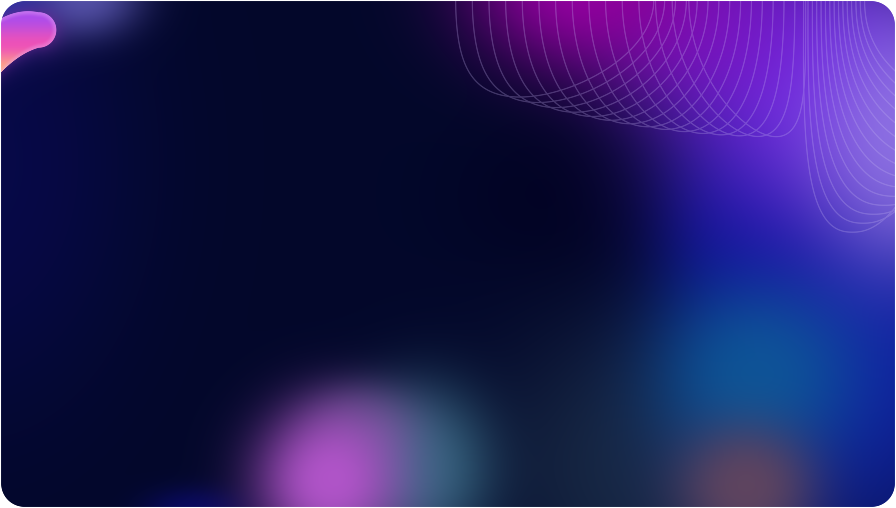
A WebGL 1 fragment shader for this background:

```glsl
precision highp float;
// Dark navy card with rounded corners, lit by soft coloured glows, with a
// glossy pink drop at the left and two families of fine looping lines.
// Glows are blended ellipses; each line is a leaning superellipse.

uniform vec2 u_resolution;

#define LINE_COUNT 15
#define LINE_ALPHA 0.27
#define LINE_HALF_WIDTH 0.0003
#define GLOW_FALLOFF 2.5
#define CORNER_RADIUS 0.046
#define CARD_MARGIN 0.0022
#define NAVY vec3(0.010, 0.028, 0.165)
#define LINE_COLOR vec3(0.76, 0.70, 0.94)

// Blend a soft elliptical light into the colour below it.
vec3 glow(vec3 base, vec2 p, vec2 center, vec2 radius, vec3 tint, float strength) {
  float r = length((p - center) / radius);
  return mix(base, tint, strength * exp(-pow(r, GLOW_FALLOFF)));
}

// Distance to a U-shaped loop hanging from the top edge.
// loop = (center x, half width, depth, sideways lean at the bottom)
float loopDistance(vec2 p, vec4 loop, float power) {
  float v = max(1.0 - p.y, 0.0001) / loop.z;
  float u = (p.x - loop.x - loop.w * v * v) / loop.y;
  float au = max(abs(u), 0.0001);
  float gx = power * pow(au, power - 1.0) * sign(u) / loop.y;
  float gy = power * pow(v, power - 1.0) / loop.z - gx * 2.0 * loop.w * v / loop.z;
  float f = pow(au, power) + pow(v, power) - 1.0;
  return abs(f) / max(length(vec2(gx, gy)), 0.001);
}

// Coverage of a family of loops stepping from the first to the last.
float loopFamily(vec2 p, vec4 first, vec4 last, float power, float depthEase, float pixel) {
  float coverage = 0.0;
  for (int i = 0; i < LINE_COUNT; i++) {
    float t = float(i) / float(LINE_COUNT - 1);
    vec4 loop = mix(first, last, t);
    loop.z = mix(first.z, last.z, mix(t, t * (2.0 - t), depthEase));
    float d = loopDistance(p, loop, power);
    float line = 1.0 - smoothstep(LINE_HALF_WIDTH, LINE_HALF_WIDTH + pixel, d);
    coverage += line * (1.0 - coverage);
  }
  return coverage;
}

// Capsule whose radius changes from ra to rb.
float taperedCapsule(vec2 p, vec2 a, vec2 b, float ra, float rb) {
  vec2 axis = b - a;
  float h = clamp(dot(p - a, axis) / dot(axis, axis), 0.0, 1.0);
  return length(p - a - axis * h) - mix(ra, rb, h);
}

float roundedBox(vec2 p, vec2 halfSize, float radius) {
  vec2 q = abs(p) - halfSize + radius;
  return length(max(q, 0.0)) + min(max(q.x, q.y), 0.0) - radius;
}

vec3 backdrop(vec2 p) {
  vec3 c = NAVY;
  // Dim left side and upper left corner
  c = glow(c, p, vec2(-0.05, 0.68), vec2(0.32, 0.48), vec3(0.03, 0.035, 0.31), 0.8);
  c = glow(c, p, vec2(0.16, 1.01), vec2(0.12, 0.085), vec3(0.40, 0.38, 0.75), 0.8);
  c = glow(c, p, vec2(0.0, 1.0), vec2(0.10, 0.10), vec3(0.18, 0.22, 0.68), 0.85);
  c = glow(c, p, vec2(1.17, 0.61), vec2(0.26, 0.19), vec3(0.0, 0.0, 0.12), 0.7);
  // Lower right: slate, blue, teal and brown
  c = glow(c, p, vec2(1.29, 0.08), vec2(0.33, 0.30), vec3(0.10, 0.17, 0.27), 0.9);
  c = glow(c, p, vec2(1.70, 0.36), vec2(0.33, 0.50), vec3(0.06, 0.13, 0.63), 1.0);
  c = glow(c, p, vec2(1.47, 0.54), vec2(0.17, 0.22), vec3(0.02, 0.06, 0.62), 0.7);
  c = glow(c, p, vec2(1.49, 0.265), vec2(0.20, 0.19), vec3(0.05, 0.36, 0.60), 0.85);
  c = glow(c, p, vec2(1.47, 0.04), vec2(0.14, 0.126), vec3(0.38, 0.27, 0.37), 0.95);
  // Upper right: violet, lavender, purple and magenta
  c = glow(c, p, vec2(1.62, 0.84), vec2(0.33, 0.29), vec3(0.42, 0.17, 0.87), 1.0);
  c = glow(c, p, vec2(1.79, 0.73), vec2(0.19, 0.25), vec3(0.58, 0.48, 0.90), 0.85);
  c = glow(c, p, vec2(1.38, 0.97), vec2(0.21, 0.19), vec3(0.50, 0.08, 0.80), 0.75);
  c = glow(c, p, vec2(1.15, 1.045), vec2(0.235, 0.185), vec3(0.57, 0.0, 0.62), 1.0);
  // Bottom centre: teal, lavender and orchid
  c = glow(c, p, vec2(0.38, -0.01), vec2(0.10, 0.05), vec3(0.04, 0.04, 0.42), 0.8);
  c = glow(c, p, vec2(0.83, 0.08), vec2(0.143, 0.168), vec3(0.22, 0.42, 0.52), 0.9);
  c = glow(c, p, vec2(0.71, 0.17), vec2(0.115, 0.08), vec3(0.50, 0.40, 0.65), 0.45);
  return glow(c, p, vec2(0.65, 0.055), vec2(0.150, 0.152), vec3(0.72, 0.34, 0.81), 0.95);
}

// Glossy curved drop with a pale rim and a faint halo.
vec3 addDrop(vec3 c, vec2 p, float pixel) {
  float reach = max(0.08 - p.x, 0.0);
  vec2 bent = p + vec2(0.0, 5.0 * reach * reach);
  float d = taperedCapsule(bent, vec2(-0.05, 0.941), vec2(0.076, 0.941), 0.066, 0.035);
  vec3 body = mix(vec3(1.0, 0.66, 0.52), vec3(0.93, 0.32, 0.72), smoothstep(0.86, 0.915, p.y));
  body = mix(body, vec3(0.68, 0.30, 0.92), smoothstep(0.91, 0.97, p.y));
  body = mix(body, vec3(0.90, 0.66, 0.95), 0.4 * smoothstep(-0.012, 0.0, d));
  c = mix(c, vec3(0.48, 0.15, 0.60), 0.4 * exp(-max(d, 0.0) * 55.0));
  return mix(c, body, 1.0 - smoothstep(-0.5 * pixel, 0.5 * pixel, d));
}

void main() {
  float pixel = 1.0 / u_resolution.y;
  vec2 p = gl_FragCoord.xy * pixel;
  vec2 middle = 0.5 * u_resolution * pixel;

  vec3 color = addDrop(backdrop(p), p, pixel);

  // Wide crossing loops, then the fanned loops at the right edge
  float lines = loopFamily(p, vec4(1.092, 0.195, 0.191, -0.069),
                           vec4(1.471, 0.115, 0.269, 0.057), 2.0, 1.0, pixel);
  lines = max(lines, loopFamily(p, vec4(1.724, 0.142, 0.457, -0.046),
                                vec4(1.943, 0.241, 0.21, 0.03), 2.3, 0.0, pixel));
  color = mix(color, LINE_COLOR, LINE_ALPHA * lines);

  // White outside the rounded card
  float card = roundedBox(p - middle, middle - CARD_MARGIN, CORNER_RADIUS);
  color = mix(color, vec3(1.0), smoothstep(-0.5 * pixel, 0.5 * pixel, card));
  gl_FragColor = vec4(color, 1.0);
}
```
